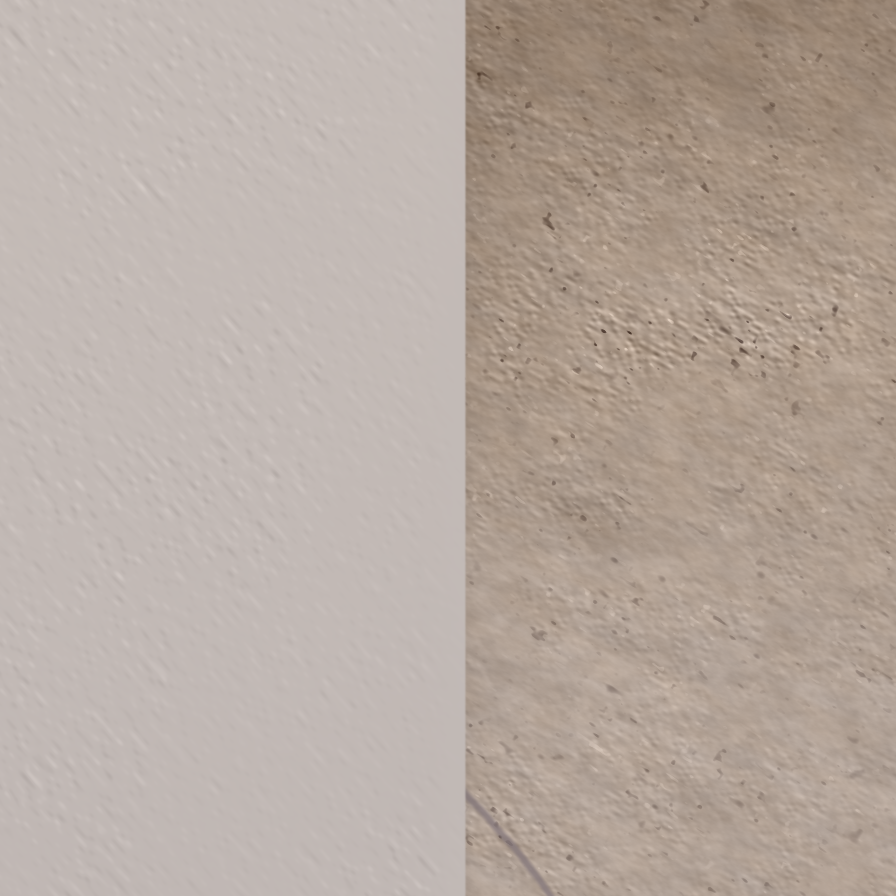
A WebGL 2 fragment shader for this texture:

```glsl
#version 300 es
precision highp float;
// A smooth plaster wall meets a pitted stone slab along a vertical seam.
// Rotated, stretched value noise gives both reliefs, lit by height differences;
// thresholded noise breaks out ragged flecks, and a violet vein crosses the corner.
#define SEAM_X 0.5195
#define SEAM_SOFT 0.0018
#define WALL_RELIEF 0.085
#define WALL_FLAT 0.10
#define STONE_RELIEF 0.17
#define STONE_MOTTLE 0.075
#define FLECK_DEPTH 0.24
#define VEIN_WIDTH 0.0045

uniform vec2 u_resolution;
out vec4 fragColor;

float hash(vec2 p) {
  vec3 q = fract(p.xyx * vec3(0.1031, 0.1030, 0.0973));
  q += dot(q, q.yzx + 33.33);
  return fract((q.x + q.y) * q.z);
}

float noise(vec2 p) {
  vec2 cell = floor(p), f = fract(p);
  f = f * f * (3.0 - 2.0 * f);
  float low = mix(hash(cell), hash(cell + vec2(1, 0)), f.x);
  float high = mix(hash(cell + vec2(0, 1)), hash(cell + vec2(1, 1)), f.x);
  return mix(low, high, f.y);
}

float fbm(vec2 p) {
  float sum = 0.0, weight = 0.5;
  for (int i = 0; i < 4; i++) {
    sum += weight * noise(p);
    p = mat2(1.6, 1.2, -1.2, 1.6) * p + 17.3;
    weight *= 0.5;
  }
  return sum / 0.9375;
}

// Coordinates whose x axis runs down to the right at the given angle.
vec2 grain(vec2 p, float angle) {
  float c = cos(angle), s = sin(angle);
  return vec2(c * p.x - s * p.y, s * p.x + c * p.y) + 7.0;
}

float patchAt(vec2 p, vec2 center, vec2 size) {
  vec2 d = (p - center) / size;
  return exp(-dot(d, d));
}

float wallHeight(vec2 p) {
  vec2 g = grain(p, 0.85);
  return 0.5 * noise(g * vec2(60, 115)) + 0.5 * noise(g * vec2(100, 180) + 31.0);
}

float stoneHeight(vec2 p) {
  vec2 g = grain(p, 0.5);
  return 0.4 * noise(g * vec2(80, 140)) + 0.6 * noise(g * vec2(150, 250) + 53.0);
}

// Ragged flecks where two scales of noise peak together.
float flecks(vec2 p, vec2 scale, float level) {
  vec2 g = grain(p, 0.6) * scale;
  float peak = 0.7 * noise(g) + 0.3 * noise(g * 2.1 + 19.0);
  return smoothstep(level, level + 0.14, peak);
}

vec3 wallColor(vec2 p) {
  vec3 color = mix(vec3(0.754, 0.720, 0.706), vec3(0.767, 0.732, 0.714), smoothstep(0.0, 0.9, p.y));
  color += 0.008 * (fbm(p * 3.0) - 0.5);
  // Small slopes are flattened, leaving sparse raised marks.
  float slope = wallHeight(p + vec2(0.0013, 0.0015)) - wallHeight(p - vec2(0.0013, 0.0015));
  float marks = sign(slope) * max(abs(slope) - WALL_FLAT, 0.0) + 0.3 * slope;
  float strength = mix(0.4, 1.0, smoothstep(0.35, 0.65, fbm(p * 7.0 + 4.0)));
  strength *= 1.0 - 0.7 * smoothstep(0.46, 0.51, p.x);
  color -= WALL_RELIEF * strength * marks;
  return mix(color, vec3(0.760, 0.730, 0.716), 0.6 * smoothstep(0.47, SEAM_X, p.x));
}

vec3 stoneColor(vec2 p) {
  // Broad tone: brown at the top, paler and greyer below.
  vec3 color = mix(vec3(0.695, 0.634, 0.588), vec3(0.672, 0.600, 0.538), smoothstep(0.2, 0.6, p.y));
  color = mix(color, vec3(0.578, 0.500, 0.432), smoothstep(0.66, 1.06, p.y));
  color -= 0.030 * patchAt(p, vec2(0.51, 0.74), vec2(0.09, 0.28));
  color -= 0.040 * patchAt(p, vec2(0.66, 0.42), vec2(0.06, 0.035));
  color += 0.025 * patchAt(p, vec2(0.75, 0.36), vec2(0.09, 0.04));
  color += 0.018 * patchAt(p, vec2(0.92, 0.61), vec2(0.16, 0.09));

  // Roughness gathers in a middle belt and in two corners along the seam.
  float rough = 0.40 + 0.60 * patchAt(p, vec2(0.83, 0.65), vec2(0.20, 0.12));
  rough += 0.35 * patchAt(p, vec2(0.62, 0.58), vec2(0.16, 0.18));
  rough += 0.45 * patchAt(p, vec2(0.56, 0.90), vec2(0.08, 0.08));
  rough += 0.65 * patchAt(p, vec2(0.58, 0.10), vec2(0.09, 0.07));
  rough *= mix(0.4, 1.5, smoothstep(0.25, 0.75, fbm(p * 16.0)));

  vec2 g = grain(p, 0.45);
  color += STONE_MOTTLE * (fbm(g * vec2(18, 36)) - 0.5);
  color += 0.10 * (fbm(g * vec2(65, 140) + 11.0) - 0.5);
  color += vec3(0.02, 0.003, -0.02) * (fbm(g * vec2(24, 50) + 71.0) - 0.5);
  float slope = stoneHeight(p + vec2(0.0012, 0.0016)) - stoneHeight(p - vec2(0.0012, 0.0016));
  color -= STONE_RELIEF * rough * slope;

  // Fine flecks follow the roughness, larger ones are rare.
  float dark = flecks(p, vec2(80, 130), 0.78) * rough + 0.6 * flecks(p + 0.19, vec2(42, 75), 0.83);
  color -= FLECK_DEPTH * dark * vec3(0.97, 0.98, 0.92);
  color += 0.11 * rough * flecks(p + 0.37, vec2(85, 150), 0.77);

  // Vein bending down to the lower edge.
  float x = p.x - SEAM_X;
  float curve = 0.114 - 1.02 * x - 1.8 * x * x + 0.003 * (noise(p * 45.0) - 0.5);
  float vein = 1.0 - smoothstep(0.2 * VEIN_WIDTH, 1.5 * VEIN_WIDTH, abs(p.y - curve) * 0.66);
  return mix(color, vec3(0.525, 0.475, 0.485), 0.8 * vein);
}

void main() {
  vec2 p = gl_FragCoord.xy / u_resolution;
  float side = smoothstep(SEAM_X - SEAM_SOFT, SEAM_X + SEAM_SOFT, p.x);
  vec3 stone = stoneColor(p) * (1.0 - 0.04 * exp(-max(p.x - SEAM_X, 0.0) * 120.0));
  fragColor = vec4(mix(wallColor(p), stone, side), 1.0);
}
```
